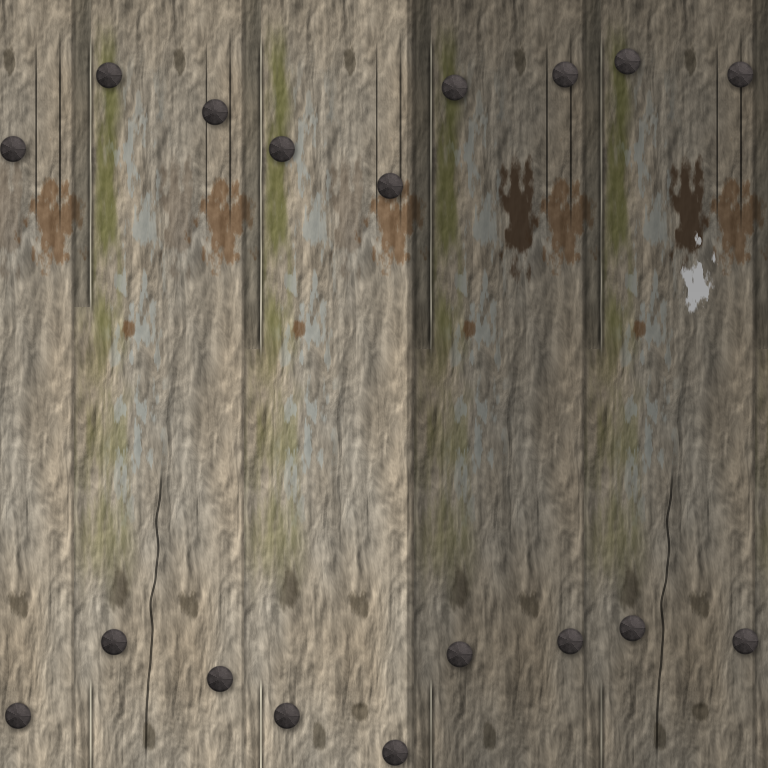
Give the GLSL for this texture, as a WebGL 1 fragment shader.

```glsl
precision highp float;
uniform vec2 u_resolution;

const float PITCH = 0.2217;
const float FIRST_SEAM = 0.118;
const float SHADE_EDGE = 0.53;
const vec3 WOOD = vec3(1.045, 0.99, 0.89);
const vec3 MOSS = vec3(0.41, 0.42, 0.27);
const vec3 LICHEN = vec3(0.66, 0.68, 0.66);
const vec3 RUST = vec3(0.43, 0.29, 0.17);
const vec3 STAIN = vec3(0.29, 0.22, 0.16);
const vec3 SLATE = vec3(0.35, 0.35, 0.34);
const vec3 KNOT = vec3(0.25, 0.24, 0.22);
const vec3 GAP_LIGHT = vec3(0.88, 0.85, 0.76);
const vec3 IRON = vec3(0.27, 0.25, 0.245);

float hash(vec2 p) {
  return fract(sin(dot(p, vec2(127.1, 311.7))) * 43758.55);
}

float noise(vec2 p) {
  vec2 i = floor(p), f = fract(p);
  f = f * f * (3.0 - 2.0 * f);
  return mix(mix(hash(i), hash(i + vec2(1, 0)), f.x),
             mix(hash(i + vec2(0, 1)), hash(i + vec2(1, 1)), f.x), f.y);
}

float fbm(vec2 p) {
  float sum = 0.0, amp = 0.533;
  for (int i = 0; i < 4; i++) {
    sum += amp * noise(p);
    p = p * 2.03 + 17.3;
    amp *= 0.5;
  }
  return sum;
}

// Soft interval from a to b
float band(float x, float a, float b, float soft) {
  return smoothstep(a - soft, a + soft, x) * (1.0 - smoothstep(b - soft, b + soft, x));
}

float line(float x, float halfWidth) {
  return 1.0 - smoothstep(halfWidth * 0.4, halfWidth * 1.6, abs(x));
}

// Ragged ellipse; c.x is a fraction of the plank width
float blot(vec2 q, vec2 c, vec2 radius, float ragged) {
  float d = length((q - c * vec2(PITCH, 1.0)) / radius);
  return 1.0 - smoothstep(0.55, 1.1, d + ragged * (fbm(q * vec2(110.0, 45.0)) - 0.5));
}

// Weathered grain with raised, flaking fibres
vec3 grain(vec2 q) {
  float warp = fbm(q * vec2(16.0, 6.0));
  float streak = noise(vec2(q.x * 85.0 + warp * 2.0, q.y * 4.0));
  float fibre = fbm(vec2(q.x * 190.0 + warp * 3.0, q.y * 24.0));
  vec2 s = q * vec2(135.0, 58.0) + warp * 4.0;
  float relief = fbm(s) - fbm(s + vec2(0.35, 0.3));
  float split = 1.0 - smoothstep(0.06, 0.24, noise(vec2(q.x * 160.0 + warp * 4.0, q.y * 9.0)));
  float tone = 0.56 + 0.13 * (streak - 0.5) + 0.23 * (fibre - 0.5) + 0.32 * relief - 0.09 * split;
  vec3 tint = mix(vec3(1.03, 0.98, 0.92), vec3(0.98, 1.0, 1.03), warp);
  return tone * WOOD * tint;
}

vec3 weather(vec3 col, vec2 q, float f, float id, float seamEnd) {
  float t = q.y, upper = 1.0 - smoothstep(seamEnd - 0.01, seamEnd + 0.01, t);
  float patchy = fbm(q * vec2(75.0, 14.0));
  float dark = step(1.5, id);
  // Moss, lichen and rust
  float moss = band(f, 0.02, 0.17, 0.05) * band(t, 0.05, 0.42, 0.05)
             + 0.6 * band(f, -0.08, 0.24, 0.07) * band(t, 0.4, 0.74, 0.07);
  col = mix(col, MOSS + 0.35 * (col - 0.5), moss * smoothstep(0.25, 0.7, patchy) * 0.85);
  float lichen = band(f, 0.12, 0.42, 0.08) * band(t, 0.12, 0.66, 0.08);
  col = mix(col, LICHEN, lichen * smoothstep(0.54, 0.68, fbm(q * vec2(115.0, 30.0) + 9.0)) * 0.65);
  float rust = blot(q, vec2(0.79, 0.285), vec2(0.035, 0.06), 2.2) * 0.55
             + blot(q, vec2(0.22, 0.43), vec2(0.009, 0.013), 1.5) * 0.6;
  col = mix(col, RUST, rust);
  float stain = blot(q, vec2(0.52, 0.275), vec2(0.024, 0.078), 1.6);
  col = mix(col, STAIN, stain * mix(0.3, 0.85, dark));
  col = mix(col, vec3(0.92), blot(q, vec2(0.58, 0.365), vec2(0.018, 0.035), 3.2) * step(2.5, id));
  // Cracks
  float crackX = 0.4 - 0.18 * (t - 0.62) + 0.04 * (noise(vec2(t * 28.0, 3.0)) - 0.5);
  float crack = line((f - crackX) * PITCH, 0.0014) * band(t, 0.62, 0.98, 0.02) * step(1.0, abs(id - 1.5));
  crack += (line((f - 0.82) * PITCH, 0.0012) + line((f - 0.68) * PITCH, 0.001)) * band(t, 0.07, 0.28, 0.04);
  col *= 1.0 - 0.55 * min(crack, 1.0);
  // Knots
  float knots = blot(q, vec2(0.175, 0.768), vec2(0.014, 0.036), 1.0)
              + blot(q, vec2(0.58, 0.78), vec2(0.013, 0.02), 1.8)
              + blot(q, vec2(0.53, 0.082), vec2(0.009, 0.018), 2.0)
              + blot(q, vec2(0.34, 0.96), vec2(0.008, 0.024), 1.3)
              + blot(q, vec2(0.58, 0.925), vec2(0.012, 0.014), 1.2) * step(0.5, mod(id, 2.0));
  col = mix(col, KNOT + 0.5 * (col - 0.4), min(knots, 1.0) * 0.75);
  // Seams between planks
  float strip = band(f, 0.9, 1.02, 0.015) * upper;
  col = mix(col, SLATE + 0.6 * (col - 0.5), strip * 0.8);
  float oldEdge = line((f + 0.1) * PITCH, 0.003) + line((f - 0.9) * PITCH, 0.003);
  col *= 1.0 - 0.25 * min(oldEdge, 1.0);
  float toSeam = min(abs(f), abs(f - 1.0)) * PITCH;
  float gap = max(band(t, 0.055, seamEnd, 0.015), band(t, 0.89, 1.1, 0.01));
  col *= 1.0 - 0.4 * line(toSeam, 0.004) * gap;
  return mix(col, GAP_LIGHT, line(toSeam, 0.0012) * gap * (0.4 + 0.5 * noise(vec2(t * 30.0, id))));
}

// Faceted iron nail head with a soft shadow
vec3 nail(vec3 col, vec2 p, float radius) {
  col *= 1.0 - 0.4 * (1.0 - smoothstep(0.7, 1.4, length(p + vec2(-0.002, 0.003)) / radius));
  float d = length(p) / radius;
  float facet = (floor(atan(p.y, p.x) * 1.11408) + 0.5) / 1.11408;
  float light = 0.95 + 0.3 * cos(facet - 1.2) * smoothstep(0.05, 0.3, d) - 0.25 * smoothstep(0.75, 1.0, d);
  vec3 metal = IRON * (light + 0.35 * (fbm(p * 260.0) - 0.5));
  return mix(col, metal, 1.0 - smoothstep(0.92, 1.06, d));
}

vec2 nailPlace(float i) {
  float pair = floor(i / 2.0);
  float x = mod(i, 2.0) > 0.5 ? 0.142 + 0.225 * pair : 0.052 + 0.228 * pair;
  x -= 0.035 * (1.0 - step(0.5, i));
  float slope = 0.098 + 0.048 * (i < 0.5 ? 2.0 : i - 1.0);
  float wave = 0.097 + 0.017 * cos((i - 5.0) * 1.5708);
  return vec2(x, i < 4.5 ? slope : wave);
}

void main() {
  vec2 uv = gl_FragCoord.xy / u_resolution;
  vec2 p = vec2(uv.x, 1.0 - uv.y);
  float u = (p.x - FIRST_SEAM) / PITCH;
  float id = floor(u + 0.1);
  float seamEnd = id < 0.5 ? 0.4 : 0.455;
  float shift = 0.1 * step(seamEnd, p.y);
  float f = fract(u + shift) - shift;
  vec2 q = vec2(f * PITCH, p.y);
  vec3 col = weather(grain(q), q, f, floor(u + shift), seamEnd);
  col *= mix(0.93, 1.03, smoothstep(0.1, 0.8, p.y));
  col *= mix(1.0, 0.7, smoothstep(SHADE_EDGE - 0.0015, SHADE_EDGE + 0.0015, p.x));
  for (int i = 0; i < 9; i++) {
    vec2 place = nailPlace(float(i));
    col = nail(col, (p - place) * vec2(1, -1), 0.017);
    col = nail(col, (p - place - vec2(0.0065, 0.738)) * vec2(1, -1), 0.017);
  }
  gl_FragColor = vec4(clamp(col, 0.0, 1.0), 1.0);
}
```
